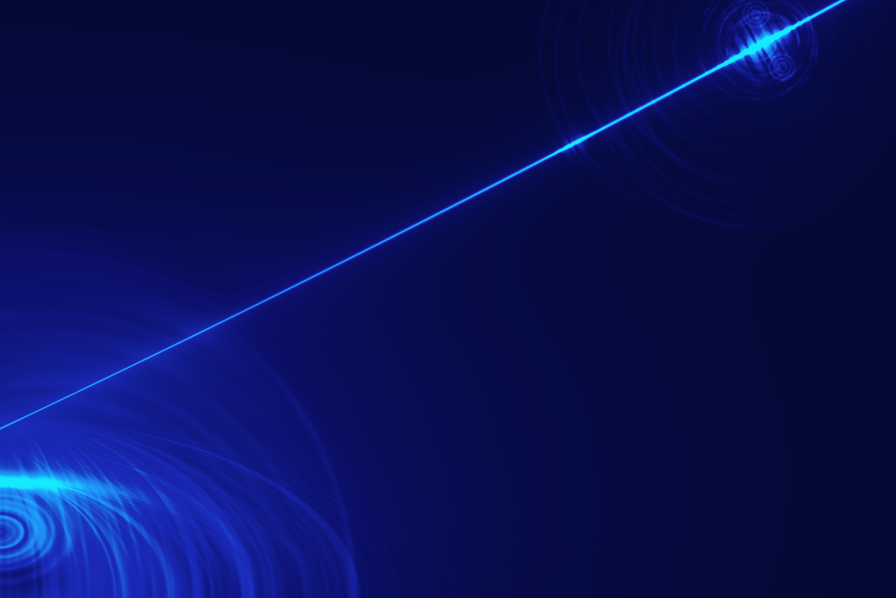
Reproduce this background procedurally as a Shadertoy shader.

```glsl
// A thin beam of light crosses deep blue space, from a swirl of fine strands
// at the lower left to a ringed burst at the upper right. Every part adds to
// one energy value, which a ramp turns from navy through blue to cyan.

const vec2 BURST = vec2(1.272, 0.924);
const vec2 SPARK = vec2(0.960, 0.760);
const vec2 BEAM_DIR = vec2(0.887, 0.461);

float hash(vec2 p) {
    vec3 q = fract(p.xyx * 0.1031);
    q += dot(q, q.yzx + 33.33);
    return fract((q.x + q.y) * q.z);
}

float noise(vec2 p) {
    vec2 cell = floor(p), f = fract(p);
    f = f * f * (3.0 - 2.0 * f);
    float low = mix(hash(cell), hash(cell + vec2(1, 0)), f.x);
    float high = mix(hash(cell + vec2(0, 1)), hash(cell + vec2(1, 1)), f.x);
    return mix(low, high, f.y);
}

// Soft bell of the given width around zero
float bell(float d, float width) {
    return exp(-d * d / (width * width));
}

float ring(vec2 p, vec2 centre, float radius, float width) {
    return bell(length(p - centre) - radius, width);
}

// Fine lines across x, mixed from two scales
float strands(float x, float seed) {
    float fine = noise(vec2(x * 135.0, seed));
    float coarse = noise(vec2(x * 48.0, seed + 7.0));
    return fine * fine * (0.4 + 1.2 * coarse);
}

// Signed distance to the slightly bowed beam
float beamDistance(vec2 p) {
    return (p.y - 0.283 - 0.472 * p.x - 0.026 * p.x * p.x) * 0.887;
}

float beam(float d, float x, float pixel) {
    float rise = smoothstep(0.0, 1.2, x);
    float width = max(mix(0.0015, 0.0032, rise), 0.6 * pixel);
    float core = mix(0.48, 0.92, rise) * bell(d, width);
    float halo = mix(0.08, 0.30, rise) * exp(-abs(d) / 0.011);
    return core + halo + 0.12 * exp(-abs(d) / 0.065);
}

// Ragged flare stretched along the beam
float flare(vec2 p, vec2 centre, float d, float reach, float thickness) {
    float along = dot(p - centre, BEAM_DIR);
    float jag = 0.25 + 1.4 * noise(vec2(along * 190.0, step(0.0, d) * 9.0));
    float width = thickness * jag * bell(along, reach) + 0.0004;
    return bell(along, reach * 1.6) * exp(-abs(d) / width);
}

// Ellipses sharing one crown height, told apart by their half width
float fan(vec2 p, float crown, float reach, float edge, float seed) {
    float h = p.y / crown;
    float halfWidth = p.x / sqrt(max(1.0 - h * h, 0.002));
    float inside = 1.0 - smoothstep(0.85, 1.04, h);
    float body = bell(halfWidth, reach) * (0.35 + 0.9 * strands(halfWidth, seed));
    body *= mix(0.3, 1.0, smoothstep(0.02, 0.2, halfWidth));
    return inside * (body + 0.5 * bell(halfWidth - edge, 0.011));
}

float swirl(vec2 p) {
    // Nested fans of strands
    float e = 0.30 * fan(p, 0.200, 0.34, 0.29, 1.0);
    e += 0.19 * fan(p, 0.255, 0.42, 0.42, 2.0);
    e += 0.20 * fan(p, 0.300, 0.55, 0.59, 3.0);

    // Bright crown
    float crown = p.y - 0.195 + 0.45 * p.x * p.x;
    e += 0.66 * bell(crown, 0.014) * bell(p.x, 0.17);
    e += 0.20 * bell(crown, 0.042) * bell(p.x, 0.27);

    // Small coils at the left edge, over a dim hollow
    float coil = length((p - vec2(0.0, 0.11)) / vec2(1.0, 0.7));
    e += 0.60 * strands(coil, 4.0) * (1.0 - smoothstep(0.05, 0.16, coil));
    e -= 0.22 * bell(length((p - vec2(0.05, 0.035)) / vec2(1.4, 0.6)), 0.05);

    // Wide outer arc and drifting filaments
    float r = length(p), angle = atan(p.y, p.x + 0.0001);
    e += 0.10 * bell(r - 0.592, 0.007) * (1.0 - smoothstep(0.5, 1.0, angle));
    e += 0.08 * smoothstep(0.64, 0.56, r) * smoothstep(0.2, 0.58, r);
    float drift = noise(vec2(r * 70.0 + 6.0 * angle, angle * 3.0));
    e += 0.08 * (drift - 0.3) * bell(r - 0.40, 0.24);
    return e;
}

// Faint broken rings around the burst
float burstRings(vec2 p) {
    float e = 0.0;
    for (int i = 0; i < 16; i++) {
        float k = float(i);
        vec2 jitter = vec2(hash(vec2(k, 1.0)), hash(vec2(k, 2.0))) - 0.5;
        vec2 wide = vec2(1.215, 0.885) + 0.09 * jitter;
        float facing = dot(normalize(p - wide + 0.0001), normalize(vec2(-0.8, -0.5) + jitter));
        float arc = 0.12 + 0.88 * smoothstep(0.4, 1.0, facing);
        e += 0.07 * arc * ring(p, wide, 0.13 + 0.0095 * k, 0.0035);
        float broken = smoothstep(0.4, 0.8, noise(p * 45.0 + k * 13.0));
        e += 0.17 * broken * ring(p, BURST + 0.02 * jitter, 0.03 + 0.0045 * k, 0.0025);
    }
    // Two little whorls beside the core
    for (int i = 1; i < 4; i++) {
        float radius = 0.007 * float(i);
        e += 0.24 * ring(p, vec2(1.264, 0.976), radius, 0.0025);
        e += 0.24 * ring(p, vec2(1.308, 0.888), radius, 0.0025);
    }
    return e;
}

vec3 energyColor(float e) {
    vec3 color = mix(vec3(0.010, 0.035, 0.195), vec3(0.045, 0.060, 0.420), smoothstep(-0.1, 0.33, e));
    color = mix(color, vec3(0.10, 0.16, 0.72), smoothstep(0.25, 0.65, e));
    color = mix(color, vec3(0.12, 0.55, 0.96), smoothstep(0.62, 1.05, e));
    return mix(color, vec3(0.08, 0.92, 1.0), smoothstep(1.0, 1.4, e));
}

void mainImage(out vec4 fragColor, in vec2 fragCoord) {
    vec2 p = fragCoord / iResolution.y;
    float d = beamDistance(p);

    // Broad haze
    vec2 fromHaze = p - vec2(0.05, 0.2);
    float e = -0.05 + 0.31 * exp(-dot(fromHaze, fromHaze / vec2(0.80, 0.28)));
    e += 0.19 * bell(length((p - vec2(0.0, 0.20)) / vec2(1.6, 1.0)), 0.27);
    e += 0.08 * bell(length(p - BURST), 0.25);

    e += swirl(p) + beam(d, p.x, 1.0 / iResolution.y) + burstRings(p);

    // Burst and the lesser spark
    e += 1.1 * flare(p, BURST, d, 0.055, 0.017) + 0.35 * exp(-length(p - BURST) / 0.035);
    e += 0.6 * flare(p, SPARK, d, 0.028, 0.009);

    fragColor = vec4(energyColor(e), 1.0);
}
```
